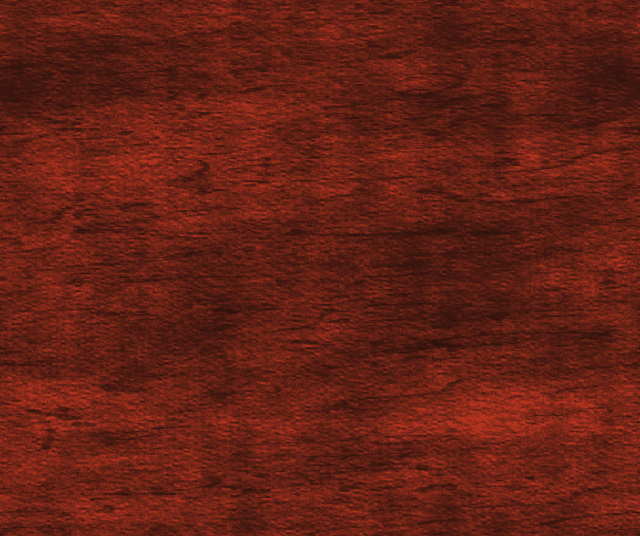
A Shadertoy shader for this texture:

```glsl
// Seamless red mahogany: banded growth tone, thin fibres, dark pores and a rippled fine grain.

const vec3 DARK_WOOD = vec3(0.26, 0.092, 0.061);
const vec3 MID_WOOD = vec3(0.42, 0.136, 0.086);
const vec3 BRIGHT_WOOD = vec3(0.63, 0.182, 0.112);
const float BASE_TONE = 0.41;       // 0 = dark wood, 1 = bright wood
const float MID_TONE = 0.43;
const float SKEW = 0.25;            // longer bright tail
const float RINGS = 2.0;            // growth bands over the height
const float RING_DEPTH = 0.33;
const float RING_WARP = 0.28;
const float CLOUD_DEPTH = 0.35;
const float BLOTCH_DEPTH = 0.27;
const float CROSS_DEPTH = 0.20;
const float FIBRE_DEPTH = 0.22;
const float RIPPLE_DEPTH = 0.58;
const float SPECK_DEPTH = 0.46;
const float PORE_DEPTH = 0.42;
const float VEIN_DEPTH = 0.36;

// Sine hash on a lattice that wraps in both axes; each turn in x climbs by "rise" rows.
// The half-cell offset keeps the wrap exact when a division rounds down.
float cellHash(vec2 cell, vec2 cells, float rise, float seed) {
    float turn = floor((cell.x + 0.5) / cells.x);
    cell += turn * vec2(-cells.x, rise);
    cell.y -= cells.y * floor((cell.y + 0.5) / cells.y);
    return fract(sin(dot(cell, vec2(127.1, 311.7)) + seed * 74.7) * 43758.545);
}

// Tiling value noise, sheared so that its features slope by rise / cells.y.
float grain(vec2 uv, vec2 cells, float rise, float seed) {
    vec2 p = uv * cells - vec2(0.0, rise * uv.x);
    vec2 cell = floor(p);
    vec2 f = p - cell;
    f = f * f * (3.0 - 2.0 * f);
    float a = cellHash(cell, cells, rise, seed);
    float b = cellHash(cell + vec2(1.0, 0.0), cells, rise, seed);
    float c = cellHash(cell + vec2(0.0, 1.0), cells, rise, seed);
    float d = cellHash(cell + vec2(1.0, 1.0), cells, rise, seed);
    return mix(mix(a, b, f.x), mix(c, d, f.x), f.y);
}

// Same noise centred on zero.
float sway(vec2 uv, vec2 cells, float rise, float seed) {
    return grain(uv, cells, rise, seed) - 0.5;
}

// Growth bands: slow brightening upwards, then a quick fall to dark.
float ringTone(vec2 uv) {
    float warp = sway(uv, vec2(3.0, 4.0), 0.0, 1.0) + 0.25 * sway(uv, vec2(7.0, 17.0), 1.0, 2.0);
    float f = fract(uv.y * RINGS + 0.35 + RING_WARP * warp);
    return smoothstep(0.0, 0.7, f) * (1.0 - smoothstep(0.86, 1.0, f)) - 0.5;
}

// Soft clouds, blotches and faint streaks across the grain.
float broadTone(vec2 uv) {
    float clouds = sway(uv, vec2(4.0, 7.0), 0.0, 3.0) + 0.9 * sway(uv, vec2(6.0, 23.0), 1.0, 4.0);
    float blotches = sway(uv, vec2(23.0, 29.0), 1.0, 5.0) + 0.9 * sway(uv, vec2(67.0, 73.0), 2.0, 6.0);
    float cross = sway(uv, vec2(37.0, 6.0), 0.0, 7.0);
    return CLOUD_DEPTH * clouds + BLOTCH_DEPTH * blotches + CROSS_DEPTH * cross;
}

// Long thin fibres running along the board.
float fibreTone(vec2 uv) {
    float fibres = sway(uv, vec2(7.0, 71.0), 3.0, 8.0) + sway(uv, vec2(29.0, 163.0), 8.0, 9.0);
    return FIBRE_DEPTH * fibres;
}

// Short wavy ripples lit from above, with crisp specks on top.
float rippleTone(vec2 uv) {
    vec2 cells = vec2(131.0, 227.0);
    vec2 light = vec2(0.0004, 0.0027);
    vec2 p = uv + vec2(0.0, 0.004) * sway(uv, vec2(61.0, 53.0), 0.0, 10.0);
    float relief = grain(p, cells, -20.0, 11.0) - grain(p + light, cells, -20.0, 11.0);
    float specks = sway(uv, vec2(337.0, 373.0), 0.0, 12.0);
    return RIPPLE_DEPTH * relief + SPECK_DEPTH * specks;
}

// Short dark pores and long thin broken veins, gathered in patches.
float darkMarks(vec2 uv) {
    float patches = smoothstep(0.3, 0.75, grain(uv, vec2(5.0, 17.0), 1.0, 13.0));
    float pores = smoothstep(0.70, 0.86, grain(uv, vec2(41.0, 211.0), 10.0, 14.0));
    float ridge = abs(sway(uv, vec2(5.0, 37.0), 2.0, 15.0));
    float veins = 1.0 - smoothstep(0.01, 0.055, ridge);
    float gaps = smoothstep(0.45, 0.65, grain(uv, vec2(13.0, 53.0), 3.0, 17.0));
    return PORE_DEPTH * pores * (0.35 + 0.65 * patches) + VEIN_DEPTH * veins * gaps;
}

vec3 woodColour(float tone) {
    vec3 dark = mix(DARK_WOOD, MID_WOOD, tone / MID_TONE);
    vec3 bright = mix(MID_WOOD, BRIGHT_WOOD, (tone - MID_TONE) / (1.0 - MID_TONE));
    return tone < MID_TONE ? dark : bright;
}

void mainImage(out vec4 fragColor, in vec2 fragCoord) {
    vec2 uv = fragCoord / iResolution.xy;
    float broad = RING_DEPTH * ringTone(uv) + broadTone(uv);
    float fine = fibreTone(uv) + rippleTone(uv) - darkMarks(uv);

    // Bright wood shows its fine grain more strongly.
    float change = broad + fine * (1.0 + 0.4 * broad);
    float tone = BASE_TONE + change + SKEW * (change * change - 0.07);
    // Hold back the deepest shadows.
    tone = max(tone, 0.6 * tone);
    fragColor = vec4(woodColour(clamp(tone, -0.35, 1.2)), 1.0);
}
```
